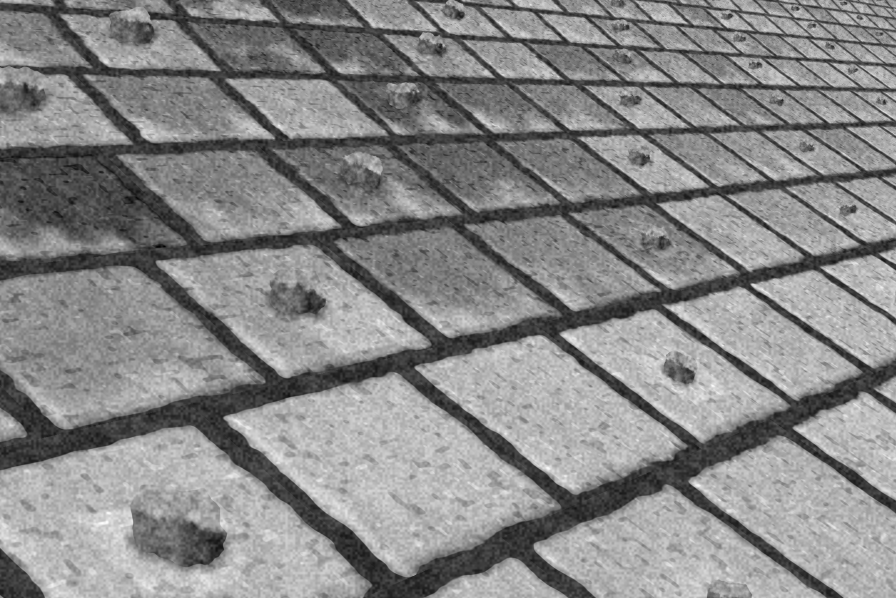
This texture is drawn by a Shadertoy shader. Its source:

```glsl
// Weathered grey roof slabs in perspective, with dark mortar joints and a rubble stone on every third slab.

float hash(vec2 p) {
    vec3 q = fract(vec3(p.xyx) * 0.1031);
    q += dot(q, q.yzx + 33.33);
    return fract((q.x + q.y) * q.z);
}

float noise(vec2 p) {
    vec2 i = floor(p), f = fract(p);
    f = f * f * (3.0 - 2.0 * f);
    return mix(mix(hash(i), hash(i + vec2(1, 0)), f.x),
               mix(hash(i + vec2(0, 1)), hash(i + vec2(1, 1)), f.x), f.y);
}

float fbm(vec2 p) {
    return 0.55 * noise(p) + 0.3 * noise(p * 2.1 + 7.3) + 0.15 * noise(p * 4.3 + 2.9);
}

// Point where the courses converge, with y pointing down
const vec2 VANISH = vec2(2.484, 0.175);

// Canvas to roof plane: x runs along a course, y counts courses upward
vec2 roofFromCanvas(vec2 p) {
    float reach = VANISH.x - p.x;
    float left = VANISH.y + (p.y - VANISH.y) * VANISH.x / reach;
    return vec2(18.24 / (reach * (left + 0.6945)),
                (0.749 - left) / (0.264 * left + 0.1835));
}

vec2 canvasFromRoof(vec2 g) {
    float left = (0.749 - 0.1835 * g.y) / (1.0 + 0.264 * g.y);
    float reach = 18.24 / (g.x * (left + 0.6945));
    return vec2(VANISH.x - reach, VANISH.y + (left - VANISH.y) * reach / VANISH.x);
}

// Slab coordinates in a course: slanted joints, shifted from row to row
vec2 slabFromRoof(vec2 g, float row) {
    float f = g.y - row;
    return vec2((g.x - 0.43 * f) / (1.0 + 0.06 * f) - 0.265 - 0.17 * row, f);
}

vec2 roofFromSlab(vec2 t, float row) {
    return vec2((t.x + 0.265 + 0.17 * row) * (1.0 + 0.06 * t.y) + 0.43 * t.y, row + t.y);
}

float slabTone(vec2 p, vec2 g, float aa) {
    float row = floor(g.y);
    vec2 t = slabFromRoof(g, row);
    vec2 id = vec2(floor(t.x), row) + 64.0;
    vec2 c = vec2(fract(t.x), t.y);
    float seed = hash(id);

    // Slab outline with chipped edges
    vec2 middle = vec2(0.5, 0.465) + 0.02 * (vec2(hash(id + 9.1), hash(id + 4.7)) - 0.5);
    vec2 e = abs(c - middle) - vec2(0.42, 0.415);
    float d = length(max(e, 0.0)) + min(max(e.x, e.y), 0.0) - 0.03;
    d += 0.055 * (fbm(t * 8.0 + id * 3.7) - 0.5);

    // Weathering darkens the upper courses, mostly at the left
    vec2 s = t + id * 5.3;
    float patches = fbm(s * vec2(4.0, 2.5));
    float weather = step(0.0, row) * (0.25 + 0.75 * seed) * smoothstep(2.2, 0.2, p.x);
    float tone = 0.78 - 0.08 * patches - 0.05 * seed;
    tone -= 0.4 * weather * smoothstep(-0.1, 0.5, c.y + 0.9 * (patches - 0.5));
    tone += 0.1 * (fbm(s * vec2(26.0, 9.0)) - 0.5);
    tone -= 0.14 * smoothstep(0.72, 0.9, noise(s * 26.0));
    tone += 0.1 * smoothstep(0.8, 0.95, noise(s * 31.0 + 8.0));

    // Worn left edge, front lip and rounded rim
    tone += 0.09 * smoothstep(0.17, 0.11, c.x + 0.05 * patches);
    tone -= 0.1 * smoothstep(0.11, 0.07, c.y + 0.03 * patches);
    tone -= 0.17 * smoothstep(-0.035, 0.0, d);

    float mortar = 0.12 + 0.2 * fbm(t * 13.0 + id);
    return mix(tone, mortar, smoothstep(-aa, aa, d));
}

float addStone(float tone, vec2 p, vec2 g, float row, float aa) {
    vec2 t = slabFromRoof(g, row);
    float col = 3.0 * round((t.x - 0.5 + row) / 3.0) - row;
    vec2 id = vec2(col, row) + 64.0;
    vec2 foot = vec2(col + 0.5, 0.48 + min(0.05 * row, 0.15));
    vec2 base = roofFromSlab(foot, row);
    vec2 anchor = canvasFromRoof(base);
    float size = 0.2 * (VANISH.x - anchor.x) / base.x;

    // Pale bedding around the foot
    vec2 b = abs(t - foot);
    float bed = max(b.x, b.y) - 0.2 + 0.16 * (fbm(t * 9.0 + id) - 0.5);
    tone += 0.1 * hash(id + 2.0) * smoothstep(0.02, -0.02, bed) * (0.4 + fbm(t * 30.0));

    // Rough block standing above its foot, y up
    vec2 q = (p - anchor) / size * vec2(1, -1) - vec2(0, 0.3);
    float a = 0.7 * (hash(id + 5.0) - 0.5);
    q = mat2(cos(a), sin(a), -sin(a), cos(a)) * q;
    vec2 k = abs(q + vec2(0.12 * q.y, 0));
    float d = max(max(k.x - 0.85, k.y - 0.66), dot(k, vec2(0.7)) - 0.86);
    d += 0.4 * (fbm(q * 2.2 + id * 3.1) - 0.5);
    tone *= 1.0 - 0.5 * smoothstep(0.28, -0.1, d) * smoothstep(0.1, -0.4, q.y);

    // Lit top and two darker faces
    float rough = fbm(q * 4.5 + id * 1.7);
    float side = smoothstep(-0.1, 0.15, q.x - 0.15 + 0.4 * (rough - 0.5));
    float top = smoothstep(-0.08, 0.12, q.y - 0.1 + 0.2 * q.x + 0.4 * (rough - 0.5));
    float face = mix(mix(0.42, 0.27, side), 0.62, top) + 0.4 * (rough - 0.5);
    return mix(tone, face, smoothstep(aa, -aa, d * size));
}

void mainImage(out vec4 fragColor, in vec2 fragCoord) {
    float sum = 0.0;
    for (int i = 0; i < 4; i++) {
        vec2 at = fragCoord + 0.5 * vec2(i % 2, i / 2) - 0.25;
        vec2 p = vec2(at.x, iResolution.y - at.y) / iResolution.y;
        vec2 g = roofFromCanvas(p);
        vec2 spread = fwidth(g);
        float tone = slabTone(p, g, 0.4 * max(spread.x, spread.y));
        for (int j = 0; j < 2; j++)
            tone = addStone(tone, p, g, floor(g.y) - float(j), 0.6 / iResolution.y);
        sum += tone + 0.16 * (noise(p * 240.0) - 0.5);
    }
    fragColor = vec4(vec3(clamp(sum * 0.25, 0.0, 1.0)), 1.0);
}
```
